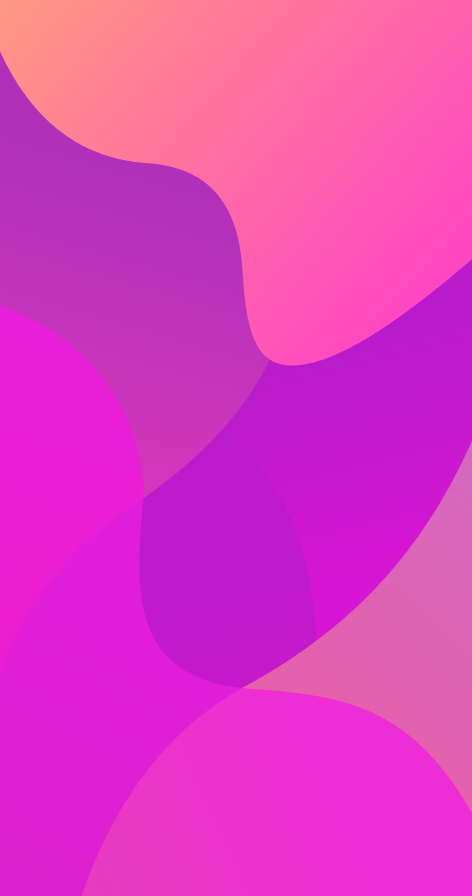
Reproduce this background procedurally as a WebGL 2 fragment shader.

```glsl
#version 300 es
precision highp float;
// Flowing translucent waves in magenta, violet and peach.
// Each wave edge is a chain of cubic curves; distance plus crossing parity
// gives a smooth mask, and masks blend a set of linear gradients.
uniform vec2 u_resolution;
out vec4 outColor;

const float ASPECT = 0.527;   // canvas width when its height is 1
const int STEPS = 20;         // straight pieces per cubic

vec2 cubic(vec2 a, vec2 b, vec2 c, vec2 d, float t) {
  float s = 1.0 - t;
  return a * s * s * s + 3.0 * b * s * s * t + 3.0 * c * s * t * t + d * t * t * t;
}

float segmentDistance(vec2 p, vec2 a, vec2 b) {
  vec2 ab = b - a;
  float t = clamp(dot(p - a, ab) / dot(ab, ab), 0.0, 1.0);
  return length(p - a - ab * t);
}

// edge.x: nearest distance; edge.y: sign, flipped by each crossing overhead
void addCubic(inout vec2 edge, vec2 p, vec2 a, vec2 b, vec2 c, vec2 d) {
  vec2 from = a;
  for (int i = 1; i <= STEPS; i++) {
    vec2 to = cubic(a, b, c, d, float(i) / float(STEPS));
    edge.x = min(edge.x, segmentDistance(p, from, to));
    if ((from.x > p.x) != (to.x > p.x)) {
      float y = mix(from.y, to.y, (p.x - from.x) / (to.x - from.x));
      if (y > p.y) edge.y = -edge.y;
    }
    from = to;
  }
}

// 1 below the curve, 0 above it
float below(vec2 edge, float pixel) {
  return clamp(0.5 - edge.x * edge.y / pixel, 0.0, 1.0);
}

vec3 gradient(vec2 p, vec2 a, vec2 b, vec3 start, vec3 end) {
  vec2 ab = b - a;
  return mix(start, end, clamp(dot(p - a, ab) / dot(ab, ab), 0.0, 1.0));
}

void main() {
  vec2 p = gl_FragCoord.xy / u_resolution * vec2(ASPECT, 1.0);
  float pixel = 1.0 / u_resolution.y;
  vec2 fresh = vec2(10.0, 1.0);

  // Peach cap
  vec2 cap = fresh;
  addCubic(cap, p, vec2(-.016, .984), vec2(.018, .880), vec2(.078, .824), vec2(.163, .818));
  addCubic(cap, p, vec2(.163, .818), vec2(.228, .814), vec2(.267, .779), vec2(.271, .694));
  addCubic(cap, p, vec2(.271, .694), vec2(.275, .633), vec2(.284, .592), vec2(.326, .592));
  addCubic(cap, p, vec2(.326, .592), vec2(.378, .592), vec2(.456, .648), vec2(.547, .728));

  // Upper and lower borders of the diagonal band
  vec2 upper = fresh;
  addCubic(upper, p, vec2(.560, .948), vec2(.391, .948), vec2(.339, .688), vec2(.319, .642));
  addCubic(upper, p, vec2(.319, .642), vec2(.289, .551), vec2(.228, .492), vec2(.159, .443));
  addCubic(upper, p, vec2(.159, .443), vec2(.078, .393), vec2(.020, .323), vec2(-.010, .219));
  vec2 lower = fresh;
  addCubic(lower, p, vec2(.542, .544), vec2(.482, .388), vec2(.391, .297), vec2(.270, .232));
  addCubic(lower, p, vec2(.270, .232), vec2(.182, .182), vec2(.124, .102), vec2(.083, -.022));

  // Bright wave rolling from the left side to the lower right
  vec2 wave = fresh;
  addCubic(wave, p, vec2(-.013, .663), vec2(.091, .633), vec2(.163, .544), vec2(.160, .440));
  addCubic(wave, p, vec2(.160, .440), vec2(.150, .342), vec2(.146, .245), vec2(.270, .232));
  addCubic(wave, p, vec2(.270, .232), vec2(.378, .224), vec2(.462, .219), vec2(.536, .076));

  // Faint fold inside the band
  vec2 fold = fresh;
  addCubic(fold, p, vec2(.130, .577), vec2(.306, .538), vec2(.358, .388), vec2(.353, .258));

  // Gradients outside the wave
  vec3 plum = gradient(p, vec2(.22, .79), vec2(.13, .48), vec3(.69, .19, .725), vec3(.82, .215, .735));
  vec3 violet = gradient(p, vec2(.36, .60), vec2(.42, .36), vec3(.725, .105, .80), vec3(.84, .085, .83));
  vec3 shade = gradient(p, vec2(.22, .50), vec2(.28, .25), vec3(.73, .105, .80), vec3(.77, .10, .80));
  vec3 rose = gradient(p, vec2(.52, .48), vec2(.30, .24), vec3(.835, .41, .745), vec3(.90, .375, .665));

  // Gradients inside the wave
  vec3 fuchsia = gradient(p, vec2(.10, .60), vec2(.0, .35), vec3(.91, .125, .85), vec3(.925, .115, .82));
  vec3 magenta = gradient(p, vec2(.20, .35), vec2(.02, .02), vec3(.885, .11, .86), vec3(.86, .13, .81));
  vec3 pink = gradient(p, vec2(.10, .02), vec2(.36, .14), vec3(.905, .235, .745), vec3(.935, .175, .84));
  vec3 peach = gradient(p, vec2(.0, 1.0), vec2(.43, .622), vec3(1., .596, .51), vec3(1., .28, .76));

  // Blend the layers from back to front
  float inBand = below(upper, pixel);
  float underBand = below(lower, pixel);
  vec3 band = mix(violet, shade, below(fold, pixel));
  vec3 outside = mix(mix(plum, band, inBand), rose, underBand);
  vec3 inside = mix(mix(fuchsia, magenta, inBand), pink, underBand);
  vec3 color = mix(outside, inside, below(wave, pixel));
  outColor = vec4(mix(peach, color, below(cap, pixel)), 1.0);
}
```
